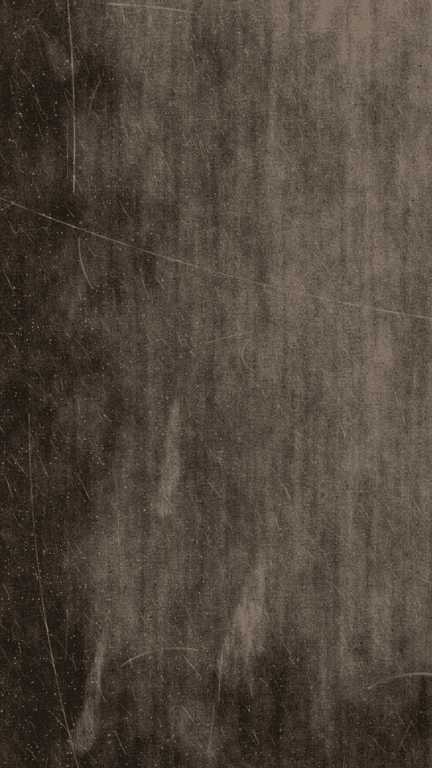
Write a WebGL 1 fragment shader that draws this texture.

```glsl
precision highp float;
// Worn dark brown plate with vertical rubbing, fine grain, dust and scratches.
uniform vec2 u_resolution;

const float ASPECT = 0.5625;
const vec3 SHADOW = vec3(0.130, 0.100, 0.073);
const vec3 UMBER = vec3(0.290, 0.243, 0.208);
const vec3 TAUPE = vec3(0.465, 0.415, 0.363);
const vec3 DUST = vec3(0.66, 0.59, 0.50);

vec2 hash2(vec2 p) {
  vec3 q = fract(p.xyx * vec3(0.1031, 0.1030, 0.0973));
  q += dot(q, q.yzx + 33.33);
  return fract((q.xx + q.yz) * q.zy);
}

float corner(vec2 cell, vec2 offset) {
  float angle = 6.2832 * hash2(cell).x;
  return dot(vec2(cos(angle), sin(angle)), offset);
}

// Gradient noise, roughly -0.7 to 0.7
float noise(vec2 p) {
  vec2 i = floor(p), f = fract(p), e = vec2(1.0, 0.0);
  vec2 u = f * f * f * (f * (f * 6.0 - 15.0) + 10.0);
  float low = mix(corner(i, f), corner(i + e, f - e), u.x);
  float high = mix(corner(i + e.yx, f - e.yx), corner(i + 1.0, f - 1.0), u.x);
  return mix(low, high, u.y);
}

float fbm(vec2 p) {
  float sum = 0.0, gain = 0.6;
  for (int i = 0; i < 4; i++) {
    sum += gain * noise(p);
    p = p * 2.03 + 17.7;
    gain *= 0.52;
  }
  return sum;
}

// Bowed hairline between two ends, worn unevenly along its length
float hairline(vec2 p, vec4 ends, float bow, float width, float pixel) {
  vec2 axis = ends.zw - ends.xy, q = p - ends.xy;
  float len = length(axis);
  vec2 dir = axis / len;
  float h = dot(q, dir) / len, t = clamp(h, 0.0, 1.0);
  float side = dot(q, vec2(-dir.y, dir.x)) - bow * 4.0 * t * (1.0 - t);
  float d = length(vec2(side, (h - t) * len));
  float wear = 0.75 + 0.9 * noise(vec2(h * len * 0.03 / width, ends.x * 91.0 + ends.w * 37.0));
  return wear * (1.0 - smoothstep(width - 0.5 * pixel, width + pixel, d));
}

// One random scratch per cell, sharing a main direction
float scratches(vec2 p, float scale, float angle, float spread, float share, float pixel) {
  vec2 q = p * scale;
  float sum = 0.0;
  for (int i = 0; i < 9; i++) {
    float n = float(i);
    vec2 cell = floor(q) + vec2(mod(n, 3.0), floor(n / 3.0)) - 1.0;
    vec2 r = hash2(cell + scale), s = hash2(cell + scale * 3.0 + 7.0);
    float turn = angle + spread * (s.x - 0.5);
    vec2 mid = cell + r, arm = vec2(cos(turn), sin(turn)) * mix(0.12, 0.6, s.y);
    float line = hairline(q, vec4(mid - arm, mid + arm), 0.08 * (r.x - 0.5), 0.0004 * scale, pixel * scale);
    sum += line * step(hash2(cell + 51.0).y, share) * mix(0.2, 1.0, r.y * r.y);
  }
  return sum;
}

float specks(vec2 p, float scale, float share, float pixel) {
  vec2 q = p * scale, cell = floor(q), s = hash2(cell + 83.0);
  float size = mix(0.05, 0.16, s.x * s.x);
  float d = length(fract(q) - mix(vec2(0.3), vec2(0.7), hash2(cell + 11.0)));
  return step(s.y, share) * (1.0 - smoothstep(size, size + 0.8 * pixel * scale, d));
}

// Feathered rub mark that widens toward its second end
float smear(vec2 p, vec4 ends, float width) {
  vec2 axis = ends.zw - ends.xy, q = p - ends.xy;
  float h = clamp(dot(q, axis) / dot(axis, axis), 0.0, 1.0);
  float reach = mix(0.003, width, h);
  float d = length(q - axis * h) + 0.5 * reach * fbm(p * vec2(70.0, 30.0));
  float body = (1.0 - smoothstep(0.3 * reach, reach, d)) * smoothstep(0.0, 0.6, h);
  return body * (0.85 + 1.2 * fbm(p * vec2(110.0, 25.0)));
}

// Broad light and dark areas; uv runs 0 to 1 over the plate
float plateTone(vec2 uv, vec2 p) {
  float cloud = fbm(p * vec2(9.0, 6.0) + 3.0);
  float tone = 0.12 + 0.44 * smoothstep(0.06, 0.36, uv.x + 0.22 * cloud);
  tone += 0.18 * smoothstep(0.32, 0.85, uv.x + 0.2 * cloud);
  tone *= mix(0.34, 1.0, smoothstep(0.0, 0.23, uv.y + 0.2 * cloud));
  tone += 0.24 * smoothstep(0.84, 1.02, uv.y + 0.18 * cloud) * smoothstep(-0.3, 0.7, uv.x);
  vec2 glow = uv - vec2(0.8, 0.74);
  tone += 0.11 * exp(-16.0 * dot(glow, glow));
  float rub = fbm(vec2(p.x * 34.0, p.y * 3.0)) + 0.7 * noise(vec2(p.x * 120.0, p.y * 7.0));
  float blotch = fbm(p * vec2(32.0, 16.0)) + 0.6 * fbm(p * vec2(60.0, 42.0) + 8.0);
  return tone + 0.27 * rub * smoothstep(-0.2, 0.4, uv.x) + 0.26 * cloud + 0.30 * blotch;
}

void main() {
  vec2 p = gl_FragCoord.xy / u_resolution.y, uv = p / vec2(ASPECT, 1.0);
  float px = 1.0 / u_resolution.y;
  float tone = plateTone(uv, p);
  // Rub marks
  tone += 0.40 * smear(p, vec4(0.240, 0.55, 0.214, 0.34), 0.020);
  tone += 0.46 * smear(p, vec4(0.350, 0.31, 0.306, 0.13), 0.038);
  tone += 0.65 * smear(p, vec4(0.140, 0.20, 0.108, 0.03), 0.020);
  tone += 0.40 * smear(p, vec4(0.050, 0.97, 0.085, 0.91), 0.024);
  tone += 0.26 * smear(p, vec4(0.110, 0.66, 0.085, 0.59), 0.036);
  // Woven grain and dark pits
  tone += 0.12 * (noise(p * vec2(300.0, 70.0)) + noise(p * vec2(80.0, 290.0) + 40.0));
  tone += 0.32 * noise(p * 390.0) + 0.14 * fbm(p * 75.0) - 0.25 * specks(p + 4.0, 120.0, 0.06, px);
  // Fine scratches and dust
  float marks = 0.46 * scratches(p, 30.0, 2.1, 0.45, 0.75, px);
  marks += 0.42 * scratches(p + 5.0, 50.0, 2.05, 0.6, 0.65, px);
  marks += 0.48 * scratches(p + 9.0, 16.0, 0.4, 2.6, 0.3, px);
  marks += mix(0.50, 0.28, uv.x) * (specks(p, 130.0, 0.06, px) + specks(p + 2.0, 220.0, 0.08, px));
  // Long scratches
  marks += 0.60 * hairline(p, vec4(0.088, 1.0, 0.096, 0.75), 0.004, 0.0008, px);
  marks += 0.48 * hairline(p, vec4(0.0, 0.742, 0.563, 0.585), -0.017, 0.0006, px);
  marks += 0.55 * hairline(p, vec4(0.103, 0.69, 0.12, 0.625), -0.005, 0.0008, px);
  marks += 0.40 * hairline(p, vec4(0.038, 0.46, 0.102, 0.0), -0.016, 0.0006, px);
  marks += 0.55 * hairline(p, vec4(0.14, 0.995, 0.255, 0.983), 0.002, 0.0009, px);
  marks += 0.45 * hairline(p, vec4(0.325, 0.558, 0.332, 0.516), -0.013, 0.0009, px);
  marks += 0.40 * hairline(p, vec4(0.158, 0.133, 0.258, 0.153), 0.011, 0.0011, px);
  marks += 0.40 * hairline(p, vec4(0.48, 0.104, 0.563, 0.122), 0.007, 0.0015, px);
  // Shadow to light ramp, with marks on top
  tone = clamp(tone + 0.02, 0.0, 1.1);
  vec3 color = mix(SHADOW, UMBER, min(tone * 2.0, 1.0));
  color = mix(color, TAUPE, max(tone * 2.0 - 1.0, 0.0));
  gl_FragColor = vec4(mix(color, DUST, clamp(marks, 0.0, 0.8)), 1.0);
}
```
